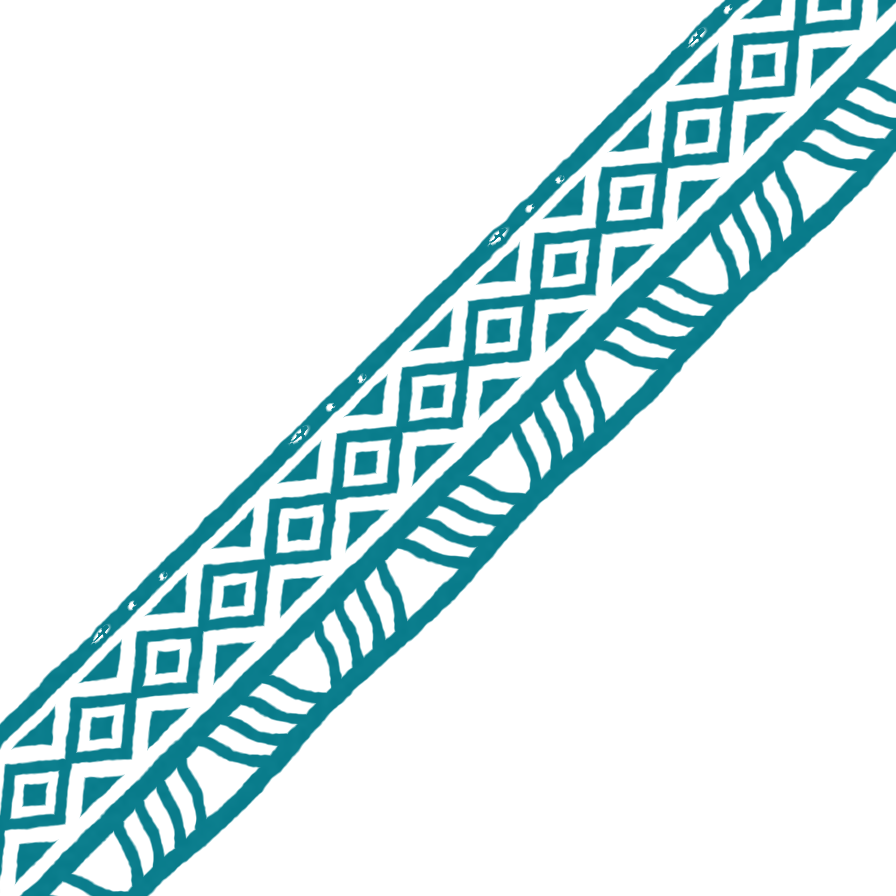
A Shadertoy shader for this pattern:

```glsl
// A hand-inked teal ribbon climbing diagonally across white: a chain of nested
// diamonds with triangles beside a strip of fanned stripes, between three rules.
// Built from folded coordinates along and across the ribbon, 768 units per canvas.

const float PITCH = 56.8;           // diamond spacing along the ribbon
const float FAN_PITCH = 3.0 * PITCH; // one mirrored pair of stripe groups

float hash(vec2 p) {
    p = fract(p * vec2(0.1031, 0.1173));
    p += dot(p, p.yx + 33.33);
    return fract((p.x + p.y) * p.x * 7.31);
}

float noise(vec2 p) {
    vec2 i = floor(p), f = fract(p);
    f = f * f * (3.0 - 2.0 * f);
    return mix(mix(hash(i), hash(i + vec2(1, 0)), f.x),
               mix(hash(i + vec2(0, 1)), hash(i + vec2(1, 1)), f.x), f.y);
}

// Signed offset from the nearest multiple of the period
float fold(float x, float period) {
    return x - period * round(x / period);
}

// Frames, solid centres and the triangles on both sides
float diamondChain(float along, float across) {
    float h = abs(across - 711.0) * 0.5;
    float cell = abs(fold(along - 15.3, PITCH));
    float ring = 1.1 * h + 0.9 * cell;
    float frame = abs(ring - 23.5) - 5.0;
    float centre = ring - 9.5;

    float gap = abs(fold(along - 15.3 - 0.5 * PITCH, PITCH));
    float triangle = max(16.0 - 1.1 * h + 0.9 * gap, (h - 29.0) * 1.414);
    return min(min(frame, centre), triangle);
}

// Four wavy stripes, mirrored into steep and flat groups
float stripeFan(float along, float across) {
    float depth = across - 797.0;
    float q = abs(fold(along - 186.0, FAN_PITCH));
    float slant = q + 0.26 * depth + 1.6 * sin(depth * 0.085) - 27.0;
    float index = clamp(round(slant / 18.0), 0.0, 3.0);
    float halfWidth = 4.6 + 1.8 * smoothstep(62.0, 82.0, depth);
    float stripe = abs(slant - 18.0 * index) / 0.8 - halfWidth;
    return max(stripe, abs(across - 842.0) - 45.0);
}

// Three long rules; the lowest bulges gently beneath each open triangle
float rules(float along, float across) {
    float bulge = 4.0 * cos((along - 186.0) * 6.2832 / FAN_PITCH);
    float upper = abs(across - 631.0) * 0.707 - 7.0;
    float middle = abs(across - 798.0) * 0.707 - 8.4;
    float lower = abs(across - 888.0 + bulge) * 0.707 - 7.6;
    return min(upper, min(middle, lower));
}

// Small dry-brush flecks in the upper rule, one large and two small per repeat
float flecks(float along, float across) {
    float t = mod(along - 100.0, FAN_PITCH);
    float d = 99.0;
    for (int i = 0; i < 3; i++) {
        float k = float(i);
        vec2 size = i == 0 ? vec2(7.0, 5.0) : vec2(2.8, 4.0);
        vec2 offset = vec2(t - 12.0 - 25.5 * k, across - 630.0 - 2.0 * k);
        d = min(d, (length(offset / size) - 1.0) * 3.0);
    }
    float grain = noise(vec2(t * 0.45, across * 0.4));
    return max(d, (0.48 - grain) * 8.0);
}

void mainImage(out vec4 fragColor, in vec2 fragCoord) {
    vec2 p = fragCoord / iResolution.y * 768.0;

    // Uneven hand-drawn edges
    p += 1.8 * (vec2(noise(p * 0.09), noise(p * 0.09 + 57.0)) - 0.5);
    p += 0.8 * (vec2(noise(p * 0.3 + 11.0), noise(p * 0.3 + 83.0)) - 0.5);

    float down = 768.0 - p.y;
    float along = (p.x - down) * 0.5;
    float across = p.x + down;

    float ink = min(rules(along, across),
                    min(diamondChain(along, across), stripeFan(along, across)));
    ink = max(ink, -flecks(along, across));

    float soft = max(1.1, 576.0 / iResolution.y);
    float coverage = 1.0 - smoothstep(-soft, soft, ink);
    vec3 teal = vec3(0.04, 0.49, 0.55) + 0.02 * (noise(p * 0.15) - 0.5);
    fragColor = vec4(mix(vec3(1.0), teal, coverage), 1.0);
}
```
